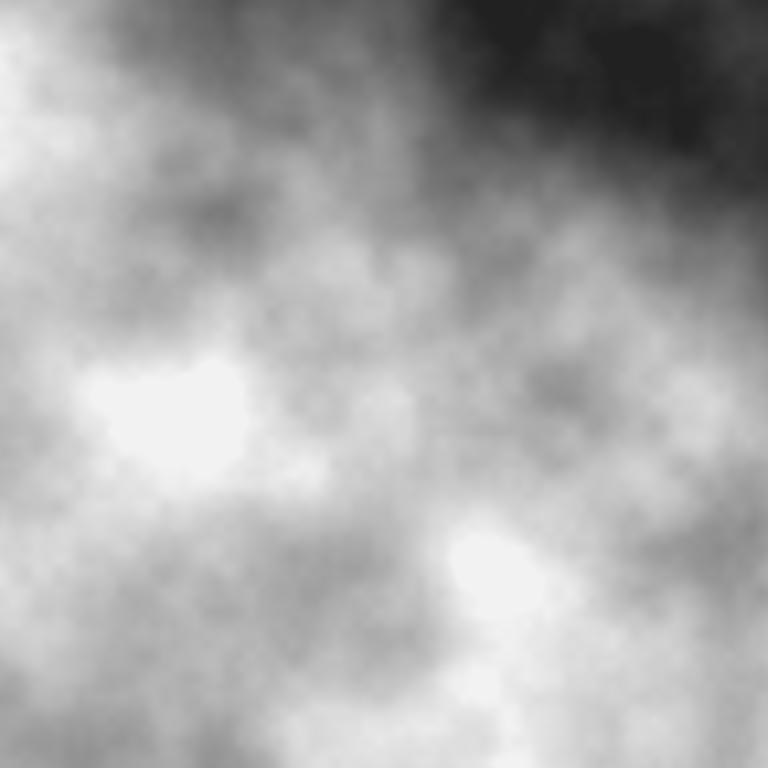
Reproduce this texture procedurally as a Shadertoy shader.

```glsl
float hash(vec2 cell) {
    vec3 p = fract(vec3(cell.xyx) * 0.1031);
    p += dot(p, p.yzx + 33.33);
    return fract((p.x + p.y) * p.z);
}

// Smooth value noise, centred on zero
float valueNoise(vec2 p) {
    vec2 cell = floor(p);
    vec2 f = fract(p);
    vec2 blend = f * f * f * (f * (f * 6.0 - 15.0) + 10.0);
    float bottom = mix(hash(cell), hash(cell + vec2(1, 0)), blend.x);
    float top = mix(hash(cell + vec2(0, 1)), hash(cell + vec2(1, 1)), blend.x);
    return mix(bottom, top, blend.y) - 0.5;
}

// Octaves of noise, each twice as fine and half as strong
float cloudNoise(vec2 p, int octaves) {
    float sum = 0.0;
    float strength = 0.5;
    for (int i = 0; i < octaves; i++) {
        sum += strength * valueNoise(p);
        p = p * 2.0 + vec2(17.3, 9.7);
        strength *= 0.5;
    }
    return sum;
}

// Bright diagonal bank, dark sky above it and grey shade below
float bankTone(float height) {
    float sky = smoothstep(-0.25, 0.42, height);
    float shade = smoothstep(0.5, 1.0, -height);
    return 0.84 - 0.62 * sky - 0.2 * shade;
}

void mainImage(out vec4 fragColor, in vec2 fragCoord) {
    vec2 uv = fragCoord / iResolution.xy;

    // Signed height above the sloping cloud edge, made uneven by noise
    float height = uv.y - 1.0 + 0.65 * uv.x;
    height += 0.5 * cloudNoise(uv * 3.5 + vec2(41.0, 23.0), 4);

    // Soft billows, weaker in the dark sky
    float tone = bankTone(height);
    float billows = cloudNoise(uv * 4.5 + vec2(5.0, 71.0), 5);
    tone += billows * mix(0.4, 0.7, tone);

    fragColor = vec4(vec3(clamp(tone, 0.13, 0.95)), 1.0);
}
```
